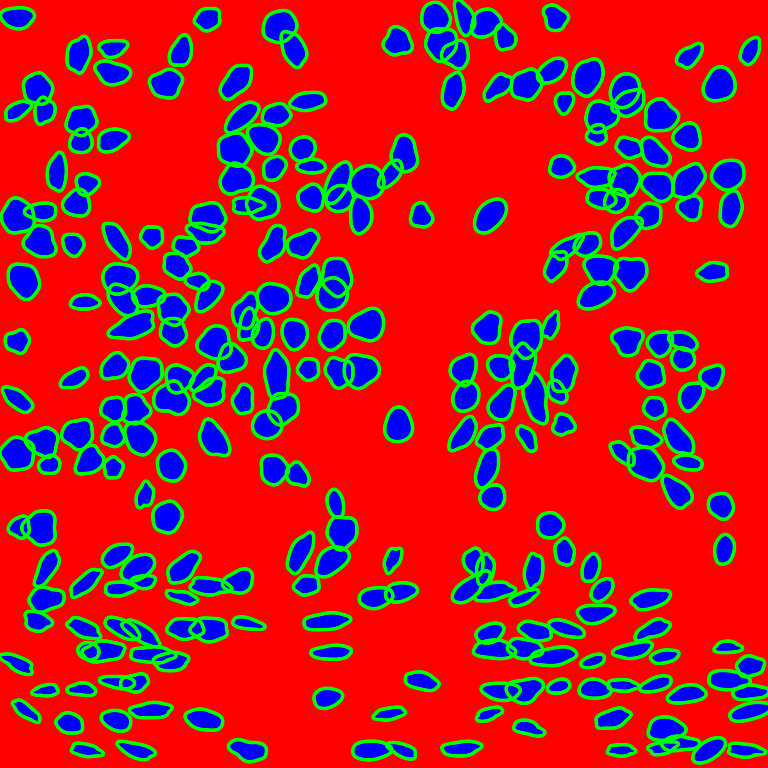
Give the GLSL for this pattern, as a WebGL 1 fragment shader.

```glsl
precision highp float;
// Scattered cells: blue bodies with thin green outlines on a red ground.
// Each slot of a jittered grid may hold one wobbly ellipse; noise clusters
// them, and those low on the canvas are flattened along the horizontal.

uniform vec2 u_resolution;

const vec3 GROUND = vec3(1.0, 0.0, 0.0);
const vec3 BODY = vec3(0.0, 0.0, 1.0);
const vec3 OUTLINE = vec3(0.0, 1.0, 0.0);
const float SLOTS = 24.0;
const float LINE_WIDTH = 0.0047;
const float EDGE_MARGIN = 0.023;

vec3 hash3(vec2 p) {
  vec3 q = fract(vec3(p.xyx) * vec3(0.1031, 0.1030, 0.0973));
  q += dot(q, q.yxz + 33.33);
  return fract((q.xxy + q.yzz) * q.zyx);
}

float valueNoise(vec2 p) {
  vec2 i = floor(p);
  vec2 f = fract(p);
  f = f * f * (3.0 - 2.0 * f);
  float low = mix(hash3(i).x, hash3(i + vec2(1.0, 0.0)).x, f.x);
  float high = mix(hash3(i + vec2(0.0, 1.0)).x, hash3(i + 1.0).x, f.x);
  return mix(low, high, f.y);
}

vec2 rotate(vec2 p, float angle) {
  float c = cos(angle);
  float s = sin(angle);
  return vec2(c * p.x + s * p.y, c * p.y - s * p.x);
}

// Signed distance (first order) to an ellipse whose radius wobbles with angle.
float wobblyEllipse(vec2 p, vec2 axes, vec3 amount, vec3 phase) {
  const vec3 order = vec3(2.0, 3.0, 5.0);
  vec2 q = p / axes;
  float k = max(length(q), 0.0001);
  vec2 radial = q / k;
  vec2 tangent = vec2(-radial.y, radial.x);
  vec3 wave = order * atan(q.y, q.x + 0.00001) + phase;
  float radius = 1.0 + dot(amount, cos(wave));
  float slope = -dot(amount * order, sin(wave));
  vec2 gradient = (radial - tangent * slope / max(k, 0.6)) / axes;
  return (k - radius) / length(gradient);
}

// Chance that a slot is filled: dense clumps and open gaps.
float cellDensity(vec2 p) {
  float clump = smoothstep(0.22, 0.75, valueNoise(p * 9.0 + 31.0));
  return mix(0.17, 0.9, clump);
}

// Distance to the cell held by one slot, or a large value if it is empty.
float slotDistance(vec2 p, vec2 slot) {
  vec2 middle = (slot + 0.5) / SLOTS;
  vec3 place = hash3(slot + 7.0);
  vec3 form = hash3(slot + 151.0);
  vec3 wobble = hash3(slot + 283.0);
  vec3 phase = 6.2832 * hash3(slot + 419.0);
  if (place.z > cellDensity(middle)) return 1.0;

  vec2 center = middle + (place.xy - 0.5) * 0.7 / SLOTS;
  center = clamp(center, EDGE_MARGIN, 1.0 - EDGE_MARGIN);

  // Upright, mixed directions above; long and nearly level below.
  float flatness = 1.0 - smoothstep(0.19, 0.33, center.y);
  float drift = valueNoise(center * 5.0 + 73.0);
  float freeAngle = 3.6 * drift - 0.7 + 1.6 * (form.z - 0.5);
  float levelAngle = 0.5 * (center.x - 0.6) + 0.7 * (form.z - 0.5);
  float angle = mix(freeAngle, levelAngle, flatness);

  float aspect = mix(1.0 + 1.1 * form.y * form.y, 1.4 + 1.5 * form.y, flatness);
  float size = mix(0.0125, 0.0222, form.x) * mix(1.0, 0.87, flatness);
  vec2 axes = size * vec2(sqrt(aspect), inversesqrt(aspect));
  vec3 amount = wobble * vec3(0.08, 0.12, 0.055);
  return wobblyEllipse(rotate(p - center, angle), axes, amount, phase);
}

void main() {
  float side = min(u_resolution.x, u_resolution.y);
  vec2 uv = gl_FragCoord.xy / side;
  float softness = 0.5 / side;

  // Nearest body and nearest outline, so that crossing outlines all show.
  vec2 home = floor(uv * SLOTS);
  float body = 1.0;
  float outline = 1.0;
  for (int j = -1; j <= 1; j++) {
    for (int i = -1; i <= 1; i++) {
      vec2 slot = home + vec2(float(i), float(j));
      vec2 inside = step(vec2(0.0), slot) * step(slot, vec2(SLOTS - 1.0));
      float d = mix(1.0, slotDistance(uv, slot), inside.x * inside.y);
      body = min(body, d);
      outline = min(outline, abs(d));
    }
  }

  // Ground, then bodies, then outlines on top.
  float bodyMask = 1.0 - smoothstep(-softness, softness, body);
  float lineMask = 1.0 - smoothstep(-softness, softness, outline - 0.5 * LINE_WIDTH);
  vec3 color = mix(GROUND, BODY, bodyMask);
  gl_FragColor = vec4(mix(color, OUTLINE, lineMask), 1.0);
}
```
